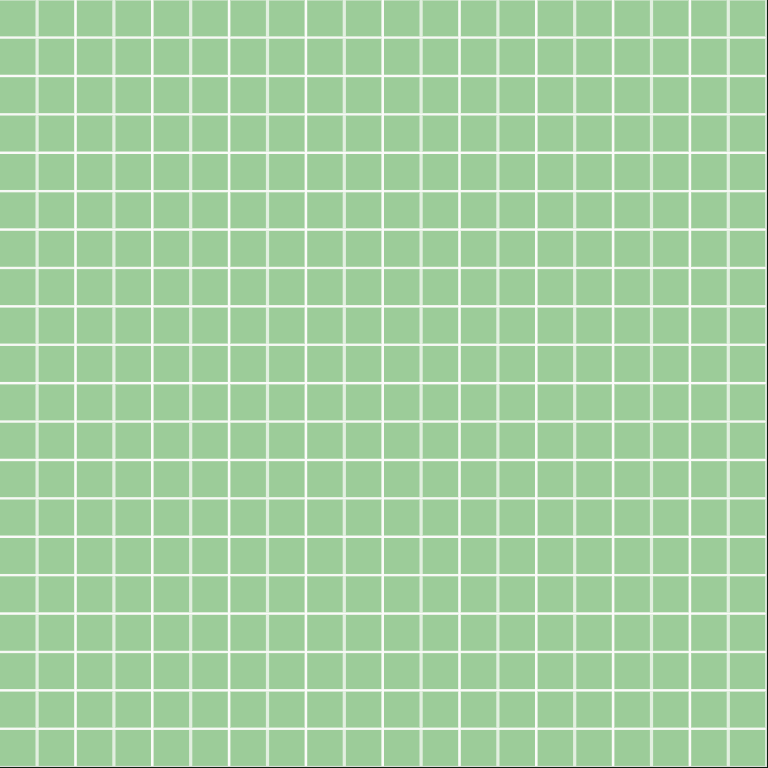
Write a WebGL 1 fragment shader that draws this pattern.

```glsl
precision highp float;

uniform vec2 u_resolution;

const float CELLS = 20.0;
const vec3 GREEN = vec3(0.61, 0.80, 0.60);
const vec3 WHITE = vec3(0.985, 0.985, 0.975);
const vec3 DARK = vec3(0.05, 0.12, 0.06);

// Antialiased coverage of a stripe, given the distance to its centre
float stripe(float dist, float width, float pixel) {
  return clamp((0.5 * width - dist) / pixel + 0.5, 0.0, 1.0);
}

// Distance to the nearest of the evenly spaced lines
float lineDistance(float coord, float index) {
  return abs(coord - index / CELLS);
}

// 1.0 for odd line numbers, 0.0 for even ones
float isOdd(float index) {
  return mod(index, 2.0);
}

// Lines that alternate between crisp and wider, fainter strokes
float alternatingLines(float coord, vec2 widths, vec2 strengths, float pixel) {
  float index = floor(coord * CELLS + 0.5);
  float odd = isOdd(index);
  float width = mix(widths.x, widths.y, odd);
  float strength = mix(strengths.x, strengths.y, odd);
  return strength * stripe(lineDistance(coord, index), width, pixel);
}

void main() {
  vec2 uv = gl_FragCoord.xy / u_resolution;
  vec2 pixel = 1.0 / u_resolution;

  // Grid, shifted slightly left and up
  vec2 grid = uv + vec2(0.0017, -0.0011);
  float columns = alternatingLines(grid.x, vec2(0.0034, 0.0042), vec2(1.0, 0.74), pixel.x);
  float rows = alternatingLines(grid.y, vec2(0.0032, 0.0031), vec2(1.0, 0.95), pixel.y);
  vec3 color = mix(GREEN, WHITE, max(columns, rows));

  // Thin dark border along the right and bottom edges
  float border = max(stripe(1.0 - uv.x, 0.003, pixel.x), stripe(uv.y, 0.003, pixel.y));
  color = mix(color, DARK, border);

  gl_FragColor = vec4(color, 1.0);
}
```
